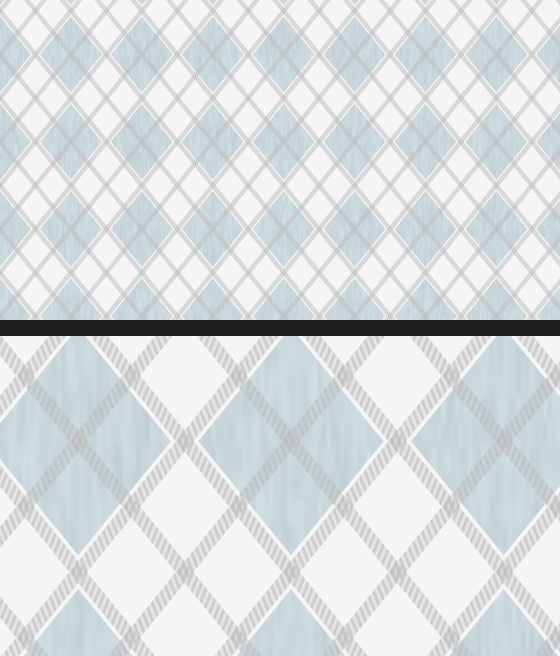
Top, the full canvas; bottom, a detail of the centre.
Reproduce this pattern procedurally as a WebGL 2 fragment shader.

```glsl
#version 300 es
precision highp float;

uniform vec2 u_resolution;
out vec4 fragColor;

// Lengths are fractions of the canvas width
const vec2 PERIOD = vec2(0.12663, 0.15586);
const vec2 CENTER = vec2(0.0, 0.0066);

// Sizes within one lattice cell, whose side is 1
const float DIAMOND_HALF = 0.435;
const float BAND_HALF = 0.041;
const float STROKES_PER_CELL = 24.0;
const float STROKE_SLANT = 8.0;
const float STROKE_CONTRAST = 0.5;

const vec2 LINEN_DENSITY = vec2(380.0, 65.0);
const float LINEN_CONTRAST = 0.075;

const vec3 GROUND = vec3(0.96);
const vec3 BLUE = vec3(0.79, 0.84, 0.86);
const vec3 BAND_GREY = vec3(0.74);
const float BAND_OPACITY = 0.5;
const float TAU = 6.2831853;

float hash(vec2 p) {
    vec3 h = fract(vec3(p.xyx) * 0.1031);
    h += dot(h, h.yzx + 33.33);
    return fract((h.x + h.y) * h.z);
}

float valueNoise(vec2 p) {
    vec2 cell = floor(p);
    vec2 t = fract(p);
    t = t * t * (3.0 - 2.0 * t);
    float low = mix(hash(cell), hash(cell + vec2(1.0, 0.0)), t.x);
    float high = mix(hash(cell + vec2(0.0, 1.0)), hash(cell + 1.0), t.x);
    return mix(low, high, t.y);
}

// Vertical threads, centred on zero
float linen(vec2 p) {
    float fine = valueNoise(p * LINEN_DENSITY);
    float coarse = valueNoise(p * LINEN_DENSITY * vec2(0.45, 0.4) + 57.0);
    return 0.65 * fine + 0.35 * coarse - 0.5;
}

// Opacity of a hatched band family; across measures over it, along runs with it
float hatchedBand(float across, float along, float pixel) {
    float dist = 0.5 * abs(fract(2.0 * across + 0.5) - 0.5);
    float cover = 1.0 - smoothstep(BAND_HALF - 0.6 * pixel, BAND_HALF + 0.6 * pixel, dist);
    float strokePixels = 1.0 / (STROKES_PER_CELL * pixel);
    float visible = smoothstep(1.4, 3.0, strokePixels);
    float strokes = sin(TAU * (STROKES_PER_CELL * along + STROKE_SLANT * across));
    return cover * BAND_OPACITY * (1.0 + STROKE_CONTRAST * visible * strokes);
}

void main() {
    vec2 p = gl_FragCoord.xy / u_resolution.x;

    // Oblique lattice coordinates, with cell sides along the bands
    vec2 scaled = (p - CENTER) / PERIOD;
    vec2 lattice = vec2(scaled.x + scaled.y, scaled.x - scaled.y);
    float pixel = length(1.0 / PERIOD) / u_resolution.x;

    // Blue diamonds on alternate cells
    vec2 cell = floor(lattice + 0.5);
    vec2 local = abs(lattice - cell);
    float isBlue = 1.0 - mod(cell.x + cell.y, 2.0);
    float edge = max(local.x, local.y) - DIAMOND_HALF;
    float diamond = isBlue * (1.0 - smoothstep(-0.6 * pixel, 0.6 * pixel, edge));
    vec3 color = mix(GROUND, BLUE + LINEN_CONTRAST * linen(p), diamond);

    // Translucent bands, darker where they cross
    color = mix(color, BAND_GREY, hatchedBand(lattice.x, lattice.y, pixel));
    color = mix(color, BAND_GREY, hatchedBand(lattice.y, lattice.x, pixel));

    fragColor = vec4(color, 1.0);
}
```
